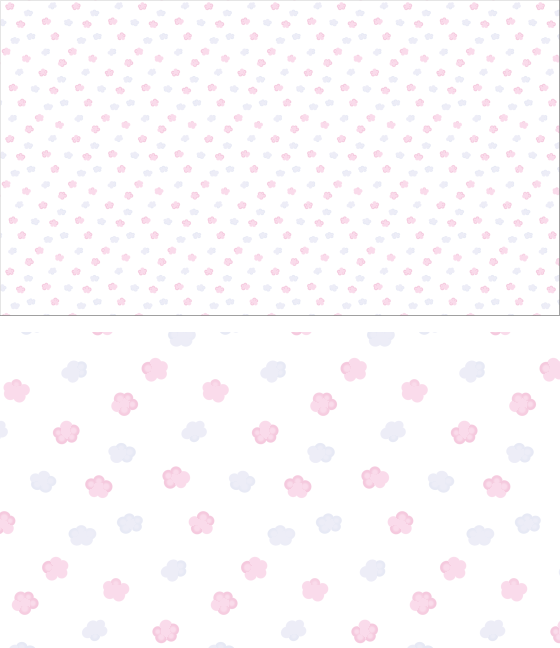
Top: the whole. Bottom: its middle third, enlarged.
Reproduce this pattern procedurally as a Shadertoy shader.

```glsl
// Small pastel pink and lavender clouds scattered on white in a half-shifted repeat.
#define CELL 0.20988
#define CLOUD_SIZE 0.073
#define LOBES 5
#define LOBE_REACH 0.54
#define EDGE_WIDTH 0.0023
#define PINK vec3(0.98, 0.86, 0.92)
#define BLUSH vec3(0.96, 0.79, 0.87)
#define LAVENDER vec3(0.93, 0.93, 0.97)
#define MIST vec3(0.905, 0.915, 0.96)
#define EDGE_DARK vec3(0.49)
#define EDGE_LIGHT vec3(0.86)

const float TAU = 6.2831853;

// Motif centre inside the cell (xy, y down) and tilt in radians (z)
const vec3 pinkSpots[7] = vec3[7](
    vec3(0.147, 0.096, -0.10), vec3(0.309, 0.367, 0.12), vec3(0.698, 0.323, 0.05),
    vec3(0.830, 0.551, 0.00), vec3(0.096, 0.780, -0.15), vec3(0.397, 0.882, 0.20),
    vec3(0.941, 0.948, 3.05));
const vec3 blueSpots[6] = vec3[6](
    vec3(0.794, 0.088, -0.55), vec3(0.427, 0.198, 0.00), vec3(0.030, 0.339, 0.20),
    vec3(0.471, 0.551, -0.10), vec3(0.228, 0.611, -0.08), vec3(0.691, 0.787, -0.45));

float hash(vec2 p) {
    vec3 q = fract(p.xyx * vec3(0.1031, 0.1030, 0.0973));
    q += dot(q, q.yzx + 33.33);
    return fract((q.x + q.y) * q.z);
}

// Offset to the nearest copy; each row of cells shifts by half a cell
vec2 repeatOffset(vec2 d) {
    float row = floor(d.y + 0.5);
    d -= vec2(0.5 * row, row);
    d.x -= floor(d.x + 0.5);
    return d;
}

vec2 rotate(vec2 p, float angle) {
    float c = cos(angle), s = sin(angle);
    return vec2(c * p.x + s * p.y, c * p.y - s * p.x);
}

// Signed distance to a ring of lobes (x) and the tint strength of the nearest one (y)
vec2 cloud(vec2 p, float id) {
    float dist = length(p) - 0.5;
    float tint = 0.0;
    for (int k = 0; k < LOBES; k++) {
        float h = hash(vec2(float(k) + 1.0, id));
        float angle = (float(k) + 0.3 * (h - 0.5)) * TAU / float(LOBES) - TAU / 4.0;
        vec2 centre = LOBE_REACH * vec2(cos(angle), 0.75 * sin(angle));
        float lobe = length(p - centre) - mix(0.36, 0.46, h);
        if (lobe < dist) {
            dist = lobe;
            tint = smoothstep(0.3, 0.7, hash(vec2(id, float(k) + 7.0)));
        }
    }
    return vec2(dist, tint);
}

// Paint one repeated cloud with tinted rims over the background
void paintCloud(inout vec3 color, vec2 p, vec3 spot, float id,
                float squash, vec3 fill, vec3 rim, float pixel) {
    vec2 q = rotate(repeatOffset(p - spot.xy), spot.z) / CLOUD_SIZE;
    q.y /= squash;
    vec2 shape = cloud(q, id);
    float shade = shape.y * smoothstep(-0.30, -0.10, shape.x);
    float cover = smoothstep(0.7 * pixel, -0.7 * pixel, shape.x);
    color = mix(color, mix(fill, rim, shade), cover);
}

float edgeLine(float distanceToSide) {
    return clamp((EDGE_WIDTH - distanceToSide) * iResolution.y + 0.5, 0.0, 1.0);
}

void mainImage(out vec4 fragColor, in vec2 fragCoord) {
    vec2 uv = fragCoord / iResolution.y;
    float aspect = iResolution.x / iResolution.y;
    vec2 p = vec2(uv.x, 1.0 - uv.y) / CELL;
    float pixel = 1.0 / (iResolution.y * CELL * CLOUD_SIZE);
    vec3 color = vec3(1.0);

    // Scattered clouds
    for (int i = 0; i < 7; i++)
        paintCloud(color, p, pinkSpots[i], float(i) + 3.0, 1.0, PINK, BLUSH, pixel);
    for (int i = 0; i < 6; i++)
        paintCloud(color, p, blueSpots[i], float(i) + 23.0, 0.9, LAVENDER, MIST, pixel);

    // Hairline border: pale at left and top, darker at right and bottom
    color = mix(color, EDGE_LIGHT, max(edgeLine(uv.x), edgeLine(1.0 - uv.y)));
    color = mix(color, EDGE_DARK, max(edgeLine(aspect - uv.x), edgeLine(uv.y)));

    fragColor = vec4(color, 1.0);
}
```
